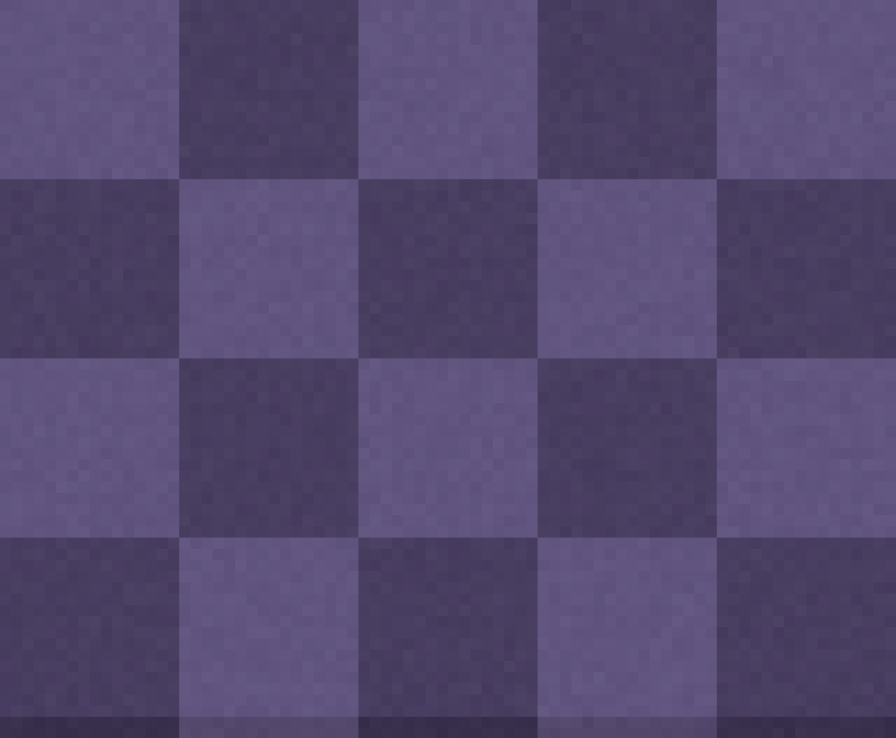
Write a Shadertoy shader that draws this pattern.

```glsl
const float COLUMNS = 5.0;            // tiles across the canvas
const float FULL_ROWS = 4.0;          // whole tiles down, from the top edge
const float GRAINS = 16.0;            // grain blocks along one tile side
const float GRAIN_STRENGTH = 0.034;   // full brightness range of the grain
const vec3 LIGHT_TILE = vec3(0.380, 0.334, 0.500);
const vec3 DARK_TILE  = vec3(0.283, 0.243, 0.378);
const vec3 LIGHT_EDGE = vec3(0.325, 0.280, 0.422);
const vec3 DARK_EDGE  = vec3(0.218, 0.186, 0.300);

// Integer hash of a grid position, from 0 to 1
float hash(ivec2 p) {
    uint h = uint(p.x) * 374761393u + uint(p.y) * 668265263u;
    h = (h ^ (h >> 13)) * 1274126177u;
    h = (h ^ (h >> 16)) * 2246822519u;
    return float((h ^ (h >> 15)) & 65535u) / 65535.0;
}

// Flat colour of one grain block, counted from the upper left
vec3 grainColor(vec2 block) {
    vec2 tile = floor(block / GRAINS);
    bool frontEdge = tile.y >= FULL_ROWS;

    // The front edge continues the columns of the last full row
    float row = min(tile.y, FULL_ROWS - 1.0);
    bool lightTile = mod(tile.x + row, 2.0) < 0.5;
    vec3 top = lightTile ? LIGHT_TILE : DARK_TILE;
    vec3 edge = lightTile ? LIGHT_EDGE : DARK_EDGE;
    vec3 base = frontEdge ? edge : top;

    // Averaging two hashes favours the middle tones
    ivec2 cell = ivec2(block);
    float grain = 0.5 * (hash(cell) + hash(cell + ivec2(191, 317))) - 0.5;
    return base + grain * GRAIN_STRENGTH;
}

void mainImage(out vec4 fragColor, in vec2 fragCoord) {
    // Grain coordinates with the origin at the upper left
    float blocksPerPixel = COLUMNS * GRAINS / iResolution.x;
    vec2 pos = vec2(fragCoord.x, iResolution.y - fragCoord.y) * blocksPerPixel;

    // Blend neighbouring blocks over a pixel-wide ramp at their borders
    vec2 centered = pos - 0.5;
    vec2 block = floor(centered);
    vec2 blend = clamp((fract(centered) - 0.5) / blocksPerPixel + 0.5, 0.0, 1.0);

    vec3 upper = mix(grainColor(block), grainColor(block + vec2(1.0, 0.0)), blend.x);
    vec3 lower = mix(grainColor(block + vec2(0.0, 1.0)), grainColor(block + 1.0), blend.x);
    fragColor = vec4(mix(upper, lower, blend.y), 1.0);
}
```
